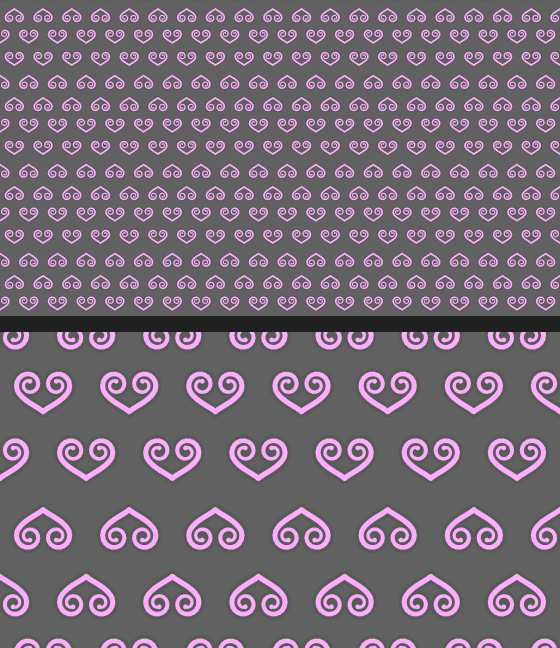
Top, the full canvas; bottom, a detail of the centre.
This pattern is drawn by a WebGL 2 fragment shader. Its source:

```glsl
#version 300 es
precision highp float;
// Staggered rows of pink scrollwork hearts on grey, two rows upright, two rows inverted.

#define COLUMNS 19.5      // hearts across the canvas width
#define ROW_PITCH 0.7744  // row height in column widths
#define ROW_OFFSET 0.044  // height of the lowest row edge, in rows
#define UNITS 59.0        // drawing units per column
#define THICK 1.8         // half width of the stroke at the tip
#define THIN 1.1          // half width of the stroke in the curl
#define BALL 1.6          // radius of the curl's round end
#define ARM_PART 0.3      // share of the stroke used by the lower arm
#define STEPS 36          // segments per stroke

uniform vec2 u_resolution;
out vec4 fragColor;

const vec3 GREY = vec3(0.38);
const vec3 HALO = vec3(0.33, 0.36, 0.33);
const vec3 PINK = vec3(1.0, 0.67, 1.0);

// Spiral lobe, shrinking steadily with its angle
vec2 spiral(float angle) {
    float radius = 8.6 - 0.76 * angle;
    return vec2(9.6, 5.6) + radius * vec2(cos(angle), sin(angle));
}

// Right half of the heart: arm from the tip, then the curl
vec2 strokePoint(float t) {
    const float startAngle = -0.5;
    const float endAngle = 8.1;
    if (t > ARM_PART) {
        return spiral(mix(startAngle, endAngle, (t - ARM_PART) / (1.0 - ARM_PART)));
    }
    float s = t / ARM_PART;
    float k = 1.0 - s;
    vec2 tip = vec2(0.0, -12.8);
    vec2 flare = vec2(4.0, -9.2);
    vec2 side = spiral(startAngle);
    vec2 bulge = side + 8.0 * vec2(sin(startAngle), -cos(startAngle));
    return k * k * k * tip + 3.0 * k * k * s * flare
         + 3.0 * k * s * s * bulge + s * s * s * side;
}

float segmentDistance(vec2 p, vec2 a, vec2 b) {
    vec2 ab = b - a;
    float h = clamp(dot(p - a, ab) / dot(ab, ab), 0.0, 1.0);
    return length(p - a - h * ab);
}

// Signed distance to the tapered, mirrored stroke
float heartDistance(vec2 p) {
    p.x = abs(p.x);
    float d = 1e3;
    vec2 a = strokePoint(0.0);
    for (int i = 1; i <= STEPS; i++) {
        float t = float(i) / float(STEPS);
        vec2 b = strokePoint(t);
        float halfWidth = mix(THICK, THIN, smoothstep(0.2, 0.9, t));
        d = min(d, segmentDistance(p, a, b) - halfWidth);
        a = b;
    }
    return min(d, length(p - a) - BALL);
}

void main() {
    // Staggered grid
    vec2 grid = gl_FragCoord.xy / u_resolution.x * COLUMNS;
    grid.y = grid.y / ROW_PITCH - ROW_OFFSET;
    float row = floor(grid.y);
    grid.x += 0.5 * (1.0 - mod(row, 2.0));
    vec2 p = (fract(grid) - 0.5) * vec2(1.0, ROW_PITCH) * UNITS;

    // Rows turn over in pairs
    if (mod(row - 1.0, 4.0) < 2.0) p.y = -p.y;
    p.y -= 0.7;

    // Faint dark rim, then the stroke
    float d = heartDistance(p);
    float pixel = COLUMNS * UNITS / u_resolution.x;
    vec3 color = mix(HALO, GREY, smoothstep(1.5, 3.0, d));
    color = mix(color, PINK, clamp(0.5 - d / pixel, 0.0, 1.0));
    fragColor = vec4(color, 1.0);
}
```
